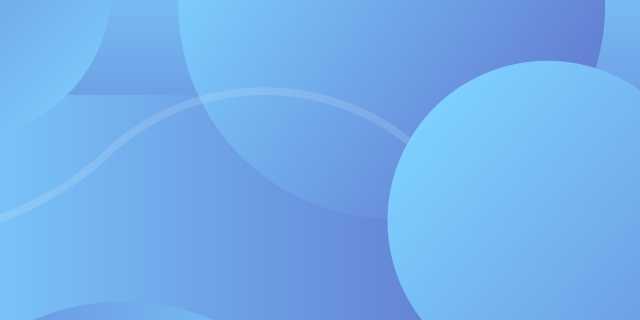
Give the GLSL for this background, as a WebGL 2 fragment shader.

```glsl
#version 300 es
precision highp float;
// Overlapping blue gradient discs over two panels, with a thin pale wave.

uniform vec2 u_resolution;
out vec4 fragColor;

// Palette ends: every fill is a blend between these two.
const vec3 LIGHT_BLUE = vec3(0.49, 0.81, 1.0);
const vec3 DEEP_BLUE = vec3(0.39, 0.51, 0.83);

// Lengths are in canvas heights.
const float PANEL_TOP = 0.703;

// Discs: center x, center y, radius, shade at the center.
const vec4 CORNER_DISC = vec4(-0.122, 1.037, 0.470, 0.55);
const vec4 LARGE_DISC = vec4(1.224, 0.984, 0.667, 0.50);
const vec4 FRONT_DISC = vec4(1.711, 0.310, 0.500, 0.32);
const vec4 LOWER_DISC = vec4(0.385, -0.648, 0.706, 0.48);

// Change of shade per unit across each disc.
const vec2 CORNER_SLOPE = vec2(-0.65, 0.65);
const vec2 LARGE_SLOPE = vec2(0.695, -0.49);
const vec2 FRONT_SLOPE = vec2(0.50, -0.43);
const vec2 LOWER_SLOPE = vec2(-0.64, 0.0);

// Wave: two tangent arcs (center, radius) that meet at the joint.
const vec3 VALLEY_ARC = vec3(-0.349, 1.271, 1.016);
const vec3 CREST_ARC = vec3(0.828, -0.009, 0.724);
const vec2 WAVE_JOINT = vec2(0.339, 0.523);
const vec2 JOINT_TANGENT = vec2(0.737, 0.676);
const float WAVE_HALF_WIDTH = 0.012;
const float WAVE_OPACITY = 0.13;

vec3 ramp(float shade) {
    return mix(LIGHT_BLUE, DEEP_BLUE, clamp(shade, 0.0, 1.0));
}

// Coverage of a shape from its signed distance, softened over one pixel.
float coverage(float dist) {
    return clamp(0.5 - dist * u_resolution.y, 0.0, 1.0);
}

vec3 paintDisc(vec3 base, vec2 p, vec4 disc, vec2 slope) {
    vec2 offset = p - disc.xy;
    vec3 fill = ramp(disc.w + dot(offset, slope));
    return mix(base, fill, coverage(length(offset) - disc.z));
}

float waveDistance(vec2 p) {
    bool beforeJoint = dot(p - WAVE_JOINT, JOINT_TANGENT) < 0.0;
    vec3 arc = beforeJoint ? VALLEY_ARC : CREST_ARC;
    return abs(length(p - arc.xy) - arc.z) - WAVE_HALF_WIDTH;
}

void main() {
    vec2 p = gl_FragCoord.xy / u_resolution.y;

    // Upper band shades downward, lower panel shades to the right.
    vec3 band = ramp(0.25 + 1.18 * (1.0 - p.y));
    vec3 panel = ramp(0.16 + 0.614 * p.x);
    vec3 color = mix(band, panel, coverage(p.y - PANEL_TOP));

    // Discs behind the wave.
    color = paintDisc(color, p, LOWER_DISC, LOWER_SLOPE);
    color = paintDisc(color, p, CORNER_DISC, CORNER_SLOPE);
    color = paintDisc(color, p, LARGE_DISC, LARGE_SLOPE);

    // Translucent wave, then the disc in front of it.
    color = mix(color, vec3(1.0), WAVE_OPACITY * coverage(waveDistance(p)));
    color = paintDisc(color, p, FRONT_DISC, FRONT_SLOPE);

    fragColor = vec4(color, 1.0);
}
```
